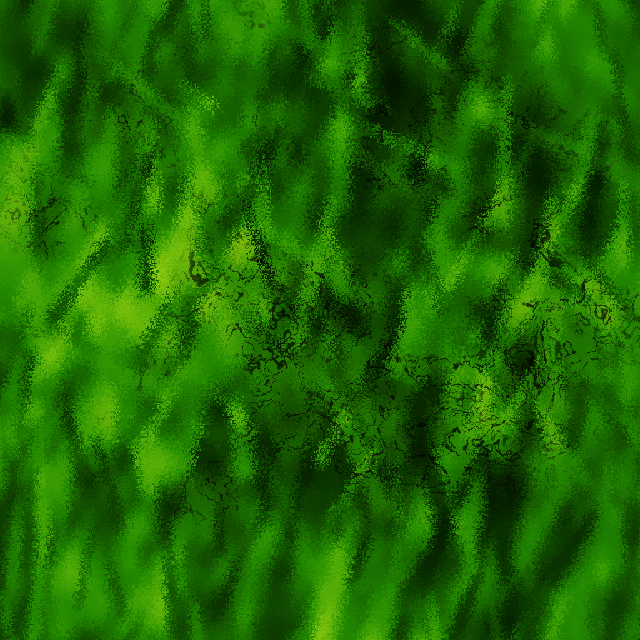
Give the GLSL for this texture, as a WebGL 2 fragment shader.

```glsl
#version 300 es
precision highp float;

uniform vec2 u_resolution;
out vec4 fragColor;

vec2 hash2(vec2 p) {
  vec3 q = fract(p.xyx * vec3(0.1031, 0.1030, 0.0973));
  q += dot(q, q.yzx + 33.33);
  return fract((q.xx + q.yz) * q.zy);
}

float noise(vec2 p) {
  vec2 cell = floor(p), f = fract(p);
  f = f * f * (3.0 - 2.0 * f);
  float low = mix(hash2(cell).x, hash2(cell + vec2(1, 0)).x, f.x);
  float high = mix(hash2(cell + vec2(0, 1)).x, hash2(cell + vec2(1, 1)).x, f.x);
  return mix(low, high, f.y);
}

float fbm(vec2 p) {
  float sum = 0.0, amplitude = 0.5;
  for (int i = 0; i < 4; i++) {
    sum += amplitude * noise(p);
    p = p * 2.03 + 17.3;
    amplitude *= 0.5;
  }
  return sum / 0.9375;
}

// x runs across a direction that leans right of vertical, y runs along it
vec2 leanFrame(vec2 p, float lean) {
  float c = cos(lean), s = sin(lean);
  return vec2(c * p.x - s * p.y, s * p.x + c * p.y);
}

// Soft tapered stroke
float blade(vec2 q, float halfLength, float halfWidth) {
  float along = q.y / halfLength;
  float width = halfWidth * (0.65 - 0.35 * clamp(along, -1.0, 1.0));
  float across = 1.0 - smoothstep(0.25, 1.0, abs(q.x) / width);
  return across * (1.0 - smoothstep(0.65, 1.0, abs(along)));
}

// Lays one sheet of scattered blades over the tone
float bladeLayer(float tone, vec2 p, float cellSize, float seed, vec2 toneRange, float opacity) {
  vec2 home = floor(p / cellSize);
  for (int y = -1; y <= 1; y++) {
    for (int x = -1; x <= 1; x++) {
      vec2 cell = home + vec2(x, y);
      vec2 place = hash2(cell + seed);
      vec2 shape = hash2(cell + seed + 41.7);
      vec2 look = hash2(cell + seed + 83.1);
      vec2 center = (cell + place) * cellSize;
      float lean = mix(-0.3, 0.6, shape.x);
      float fallen = step(0.7, look.y) * smoothstep(0.15, 0.4, center.y);
      lean = mix(lean, -1.2 + 0.6 * shape.x, fallen);
      float halfLength = cellSize * mix(0.4, 0.85, shape.y);
      float halfWidth = cellSize * mix(0.09, 0.17, place.x);
      float cover = blade(leanFrame(p - center, lean), halfLength, halfWidth);
      tone = mix(tone, mix(toneRange.x, toneRange.y, look.x), cover * opacity);
    }
  }
  return tone;
}

float grassTone(vec2 p, float focus) {
  float clumps = fbm(p * 6.0 + 3.7);
  float upright = noise(leanFrame(p, 0.25) * vec2(25.0, 8.0) + 9.0);
  float crossed = noise(leanFrame(p, -0.85) * vec2(24.0, 9.0) + 31.0);
  float mottle = noise(leanFrame(p, 0.1) * vec2(42.0, 20.0) + 63.0);
  float streaks = mix(upright, crossed, 0.35 * smoothstep(0.2, 0.5, p.y));
  float tone = 0.42 + 0.6 * (clumps - 0.5) + 0.4 * (streaks - 0.5);
  for (int i = 0; i < 2; i++) {
    float layer = float(i);
    tone = bladeLayer(tone, p, 0.24 - 0.06 * layer, 11.0 + 29.0 * layer, vec2(0.08, 0.66), 0.6);
  }
  // Shorter blades crowd the middle
  float crowding = 0.3 + 0.5 * focus;
  for (int i = 0; i < 2; i++) {
    float layer = float(i);
    tone = bladeLayer(tone, p, 0.13 - 0.03 * layer, 137.0 + 23.0 * layer, vec2(0.05, 0.74), crowding);
  }
  tone += mix(0.13, 0.26, focus) * (mottle - 0.5);
  // Sparse sunlit blades
  return bladeLayer(tone, p, 0.19, 211.0, vec2(0.4, 0.76), 0.55);
}

// Thin wandering contour lines
float cracks(vec2 p) {
  vec2 warp = vec2(fbm(p * 16.0), fbm(p * 16.0 + 57.0)) - 0.5;
  float field = fbm(p * 16.0 + warp * 3.0 + 5.0);
  float line = 1.0 - smoothstep(0.004, 0.022, abs(field - 0.5));
  float second = 1.0 - smoothstep(0.003, 0.016, abs(field - 0.61));
  return max(line, 0.7 * second);
}

vec3 grassColor(float tone) {
  float sunlit = pow(max(tone - 0.52, 0.0), 1.44);
  return vec3(max(0.27 * tone - 0.015, 0.0) + 2.4 * sunlit, tone, 0.35 * sunlit);
}

void main() {
  vec2 uv = gl_FragCoord.xy / u_resolution;
  float focus = 1.0 - smoothstep(0.15, 0.6, length((uv - vec2(0.5, 0.56)) * vec2(0.9, 1.1)));

  // Frosted grain scatters the sampling point
  vec2 grain = hash2(floor(uv * 512.0) + 7.0);
  vec2 scattered = uv + (grain - 0.5) * mix(0.016, 0.022, focus);

  float tone = grassTone(scattered, focus);
  tone = 0.43 + (tone - 0.415) * mix(1.35, 1.45, focus);
  // Roll off the brightest and darkest tones
  tone = 0.43 + 0.42 * tanh((tone - 0.43) / 0.42);
  vec3 color = grassColor(tone);

  // Dark cracks and brown stains gather in central patches
  float patches = smoothstep(0.4, 0.6, fbm(uv * 6.0 + 23.0)) * smoothstep(0.0, 0.5, focus);
  color = mix(color, vec3(0.3, 0.28, 0.02) * (0.4 + tone), 0.12 * patches * noise(uv * 30.0));
  color *= 1.0 - 0.75 * patches * cracks(uv + (grain - 0.5) * 0.002);

  fragColor = vec4(color, 1.0);
}
```
